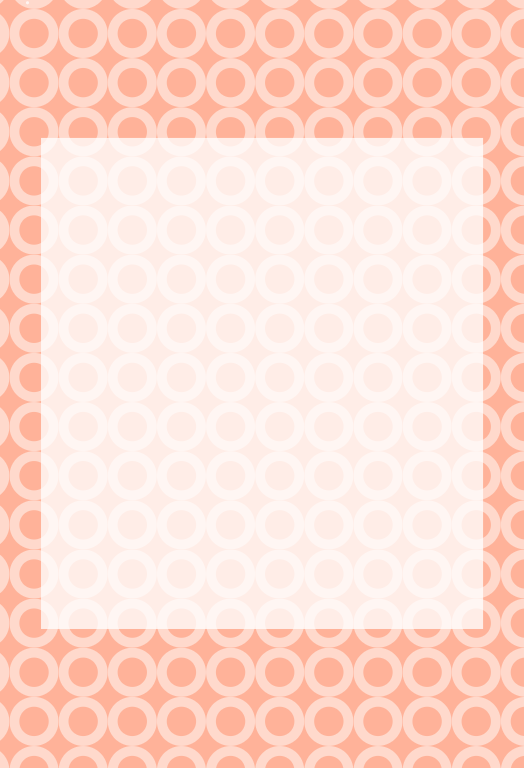
Give the GLSL for this pattern, as a WebGL 1 fragment shader.

```glsl
precision highp float;
// A square lattice of touching pale rings on a peach ground, with a
// translucent white panel laid over the middle. Rings and panel are
// distance functions; all lengths are in canvas heights.
#define PITCH 0.06398
#define FIRST_RING vec2(0.0443, 0.9564)
#define OUTER_RADIUS 0.0319
#define INNER_RADIUS 0.0191
#define PANEL_CENTER vec2(0.3412, 0.5007)
#define PANEL_HALF vec2(0.2878, 0.3197)
#define PANEL_ALPHA 0.76
#define PEACH vec3(1.0, 0.70, 0.60)
#define BLUSH vec3(1.0, 0.85, 0.80)
#define SPECK_CENTER vec2(0.0358, 0.9964)
#define SPECK_RADIUS 0.002

uniform vec2 u_resolution;

// Coverage of a shape from its signed distance, smoothed over one pixel
float coverage(float dist) {
  return clamp(0.5 - dist * u_resolution.y, 0.0, 1.0);
}

float ringDistance(vec2 p) {
  float middle = 0.5 * (OUTER_RADIUS + INNER_RADIUS);
  float halfBand = 0.5 * (OUTER_RADIUS - INNER_RADIUS);
  return abs(length(p) - middle) - halfBand;
}

float boxDistance(vec2 p, vec2 halfSize) {
  vec2 d = abs(p) - halfSize;
  return length(max(d, 0.0)) + min(max(d.x, d.y), 0.0);
}

void main() {
  vec2 p = gl_FragCoord.xy / u_resolution.y;

  // Rings: fold the plane into cells centred on each ring
  vec2 cell = (fract((p - FIRST_RING) / PITCH + 0.5) - 0.5) * PITCH;
  vec3 color = mix(PEACH, BLUSH, coverage(ringDistance(cell)));

  // Small light speck near the top left corner
  float speck = coverage(length(p - SPECK_CENTER) - SPECK_RADIUS);
  color = mix(color, vec3(1.0), 0.7 * speck);

  // Translucent white panel
  float panel = coverage(boxDistance(p - PANEL_CENTER, PANEL_HALF));
  color = mix(color, vec3(1.0), PANEL_ALPHA * panel);

  gl_FragColor = vec4(color, 1.0);
}
```
